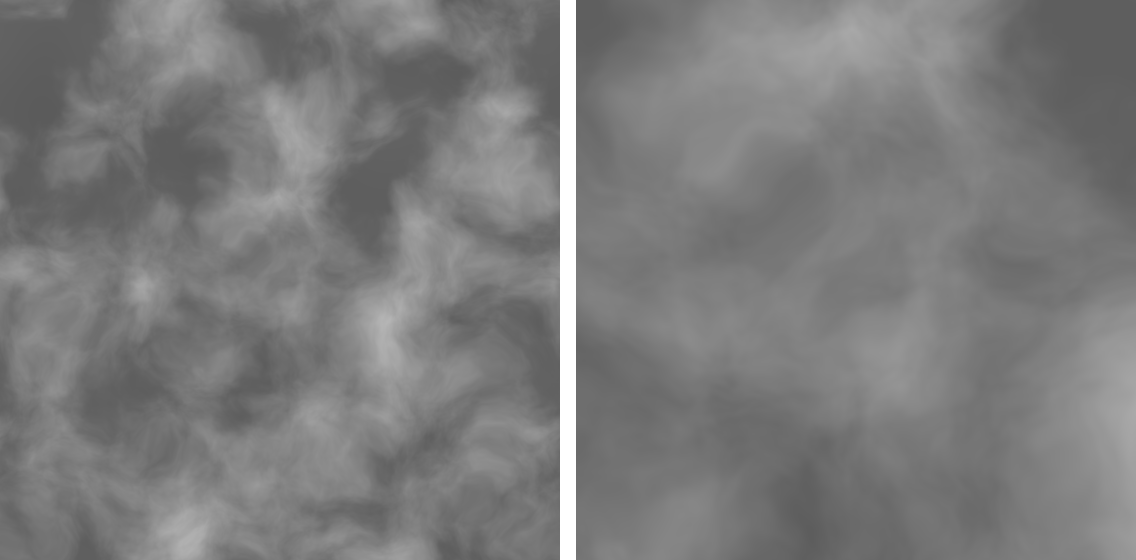
Left, the full canvas; right, a detail of the centre.
Give the GLSL for this texture, as a Shadertoy shader.

```glsl
// Soft grey overcast: ragged, billowing clouds with a smooth darker sky in the gaps.
// Wrapping gradient noise is layered over a warped domain, partly sheared along the
// rising diagonal, and then softly clipped from below by the sky tone.

const float SKY_TONE = 0.37;
const float CLOUD_MEAN = 0.472;
const float CLOUD_CONTRAST = 0.31;
const float GAP_SOFTNESS = 0.035;

// Sine-free hash: lattice cell to a vector in -1..1
vec2 hashGradient(vec2 cell) {
    vec3 q = fract(cell.xyx * vec3(0.1031, 0.1030, 0.0973));
    q += dot(q, q.yzx + 33.33);
    return fract((q.xx + q.yz) * q.zy) * 2.0 - 1.0;
}

float cornerValue(vec2 cell, vec2 corner, vec2 local, float period, float seed) {
    vec2 wrapped = mod(cell + corner, period);
    return dot(hashGradient(wrapped + seed * 17.3 + 5.0), local - corner);
}

// Gradient noise that repeats a whole number of times over the unit square
float tileNoise(vec2 p, float period, float seed) {
    p = p * period + fract(seed * vec2(0.618, 0.383));
    vec2 cell = floor(p);
    vec2 f = p - cell;
    vec2 w = f * f * f * (f * (f * 6.0 - 15.0) + 10.0);
    float a = cornerValue(cell, vec2(0, 0), f, period, seed);
    float b = cornerValue(cell, vec2(1, 0), f, period, seed);
    float c = cornerValue(cell, vec2(0, 1), f, period, seed);
    float d = cornerValue(cell, vec2(1, 1), f, period, seed);
    return mix(mix(a, b, w.x), mix(c, d, w.x), w.y);
}

vec2 tileWarp(vec2 p, float period, float seed) {
    return vec2(tileNoise(p, period, seed), tileNoise(p, period, seed + 1.0));
}

// Unit-determinant shear: stretches shapes along the diagonal and still tiles
vec2 diagonalShear(vec2 p) {
    return vec2(p.x, p.y - p.x);
}

// Fine octaves, each twice as dense and about half as strong
float billows(vec2 p, float period, float strength, float seed) {
    float sum = 0.0;
    for (int i = 0; i < 5; i++) {
        sum += strength * tileNoise(p, period, seed + float(i));
        period *= 2.0;
        strength *= 0.53;
    }
    return sum;
}

float cloudHeight(vec2 p) {
    vec2 q = p + 0.07 * tileWarp(p, 6.0, 1.0);
    q += 0.022 * tileWarp(p, 16.0, 3.0);
    q += 0.006 * tileWarp(p, 40.0, 5.0);
    float banks = tileNoise(diagonalShear(q), 3.0, 7.0);
    float masses = 0.8 * tileNoise(q, 5.0, 8.0);
    return banks + masses + billows(q, 9.0, 0.56, 9.0);
}

float softMax(float a, float b, float k) {
    float h = max(k - abs(a - b), 0.0) / k;
    return max(a, b) + 0.25 * k * h * h;
}

void mainImage(out vec4 fragColor, in vec2 fragCoord) {
    vec2 uv = fragCoord / iResolution.xy;

    // Sky in the gaps: nearly flat, with faint broad shading
    float sky = SKY_TONE + 0.05 * tileNoise(uv, 5.0, 20.0);

    // Clouds rise out of the sky with a short soft edge
    float cloud = CLOUD_MEAN + CLOUD_CONTRAST * cloudHeight(uv);
    float tone = softMax(cloud, sky, GAP_SOFTNESS);

    fragColor = vec4(vec3(tone), 1.0);
}
```
